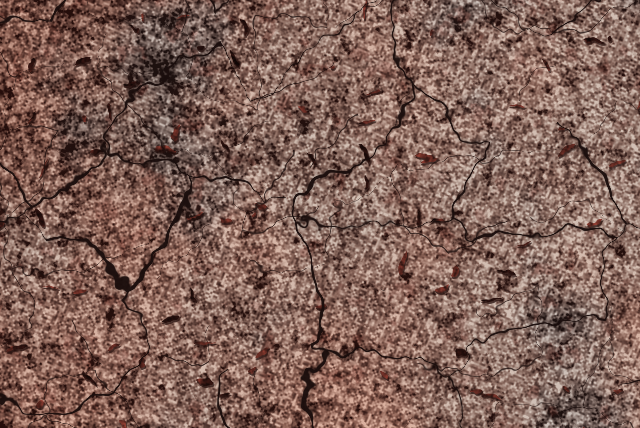
Reproduce this texture procedurally as a Shadertoy shader.

```glsl
// Weathered red-brown clay: gritty grain, a network of dark cracks, rusty slivers and soot stains.

const vec3 SOOT = vec3(0.14, 0.055, 0.045);
const vec3 CLAY = vec3(0.54, 0.40, 0.355);
const vec3 DUST = vec3(0.77, 0.66, 0.61);
const vec3 RUST = vec3(0.37, 0.16, 0.13);
const vec3 CRACK = vec3(0.10, 0.05, 0.045);

float hash(vec2 p) {
    return fract(sin(dot(p, vec2(127.1, 311.7))) * 43758.5453);
}

vec2 hash2(vec2 p) {
    return vec2(hash(p), hash(p + 47.3));
}

mat2 rotation(float angle) {
    float c = cos(angle), s = sin(angle);
    return mat2(c, s, -s, c);
}

float noise(vec2 p) {
    vec2 i = floor(p), f = fract(p);
    f = f * f * (3.0 - 2.0 * f);
    return mix(mix(hash(i), hash(i + vec2(1, 0)), f.x),
               mix(hash(i + vec2(0, 1)), hash(i + vec2(1, 1)), f.x), f.y);
}

float fbm(vec2 p) {
    float sum = 0.0, amp = 0.53;
    for (int i = 0; i < 4; i++) {
        sum += amp * noise(p);
        p = rotation(0.65) * p * 2.1 + 13.7;
        amp *= 0.5;
    }
    return sum;
}

vec2 warp(vec2 p, float freq, float amp) {
    return amp * (vec2(noise(p * freq), noise(p * freq + 31.4)) - 0.5);
}

// Signed distance to cracks along Voronoi borders; each border has its own width or none.
float crackDistance(vec2 p, float freq, float maxWidth, float gaps) {
    p += warp(p, 5.0, 0.11) + warp(p, 17.0, 0.04) + warp(p, 55.0, 0.016);
    float swell = 0.2 + 1.4 * noise(p * 13.0);
    p *= freq;
    vec2 base = floor(p), nearCell = base, toNear = vec2(0.0);
    float best = 1e3;
    for (int y = -1; y <= 1; y++)
    for (int x = -1; x <= 1; x++) {
        vec2 cell = base + vec2(x, y);
        vec2 r = cell + hash2(cell) - p;
        if (dot(r, r) < best) { best = dot(r, r); nearCell = cell; toNear = r; }
    }
    float dist = 1e3;
    for (int y = -2; y <= 2; y++)
    for (int x = -2; x <= 2; x++) {
        if (x == 0 && y == 0) continue;
        vec2 cell = nearCell + vec2(x, y);
        vec2 r = cell + hash2(cell) - p;
        float border = dot(0.5 * (toNear + r), normalize(r - toNear)) / freq;
        float presence = (hash(cell + nearCell + 5.1) - gaps) / (1.0 - gaps);
        if (presence > 0.0)
            dist = min(dist, border - maxWidth * (0.25 + 0.75 * presence) * swell);
    }
    return dist;
}

// Signed distance to scattered ragged slivers.
float sliverDistance(vec2 p, float freq, float density) {
    p += warp(p, 45.0, 0.012) + warp(p, 110.0, 0.006);
    vec2 base = floor(p * freq);
    float dist = 1e3;
    for (int y = -1; y <= 1; y++)
    for (int x = -1; x <= 1; x++) {
        vec2 cell = base + vec2(x, y);
        if (hash(cell + 9.2) > density) continue;
        float steep = step(0.65, hash(cell + 3.3));
        float angle = (hash(cell + 6.1) - 0.5) * 1.2 + steep * 1.4;
        vec2 q = rotation(angle) * (p - (cell + hash2(cell + 2.7)) / freq);
        float halfLength = mix(0.008, 0.028, hash(cell + 8.8));
        float halfWidth = mix(0.003, 0.0075, hash(cell + 1.9));
        float t = q.x / halfLength;
        dist = min(dist, max(abs(q.y) - halfWidth * (1.0 - t * t * t * t), abs(q.x) - halfLength));
    }
    return dist;
}

float cover(float dist, float soft) {
    return 1.0 - smoothstep(-soft, soft, dist);
}

void mainImage(out vec4 fragColor, in vec2 fragCoord) {
    vec2 p = fragCoord / iResolution.y;
    float soft = max(0.0014, 0.6 / iResolution.y);
    float upperLeft = smoothstep(0.9, 0.1, length((p - vec2(0.1, 0.95)) * vec2(0.9, 1.2)));
    float left = smoothstep(0.75, 0.0, p.x);
    float right = smoothstep(0.85, 1.4, p.x);

    // Grit and broad shading
    float fine = noise(rotation(0.4) * p * 205.0) - 0.5;
    float medium = noise(rotation(1.1) * p * 105.0) - 0.5;
    float lumps = fbm(p * 30.0) - 0.5;
    float broad = fbm(p * 3.5 + 4.0) - 0.5;
    float streaks = (noise(p * vec2(14.0, 75.0)) - 0.5) * smoothstep(0.35, 0.05, p.y);
    float tone = 0.71 + 0.84 * fine + 0.5 * medium + 0.4 * lumps + 0.14 * broad + 0.18 * streaks;
    tone -= 0.07 * left + 0.07 * upperLeft;

    // Pits, and soot gathered at the upper left and in grey patches
    tone -= 0.4 * smoothstep(0.62, 0.76, fbm(p * 42.0 + 7.0));
    tone -= 0.28 * smoothstep(0.62, 0.75, fbm(p * 20.0 + 21.0) + 0.07 * upperLeft);
    float patches = smoothstep(0.58, 0.8, fbm(p * 4.5 + 50.0) + 0.08 * right);
    tone -= patches * (0.04 + 0.25 * smoothstep(0.5, 0.7, noise(p * 70.0)));

    tone = clamp(tone, 0.0, 1.1);
    vec3 color = mix(mix(SOOT, CLAY, min(tone / 0.62, 1.0)), DUST, max(tone - 0.62, 0.0) / 0.38);

    // Warm and grey regions
    float warmth = fbm(p * 2.6 + 11.0) + 0.15 * left - 0.2 * right + 0.15 * smoothstep(0.6, 1.0, p.y);
    color *= mix(vec3(0.99, 1.03, 1.04), vec3(1.03, 0.95, 0.92), smoothstep(0.3, 0.8, warmth));
    color = mix(color, vec3(dot(color, vec3(0.33))), 0.4 * patches);
    color = mix(color, RUST * (1.0 + fine), 0.3 * smoothstep(0.62, 0.75, fbm(p * 24.0 + 80.0)));

    // Rusty slivers with a dark rim and shadow
    float density = 0.3 + 0.15 * upperLeft;
    float sliver = sliverDistance(p, 12.0, density);
    float shadow = sliverDistance(p + vec2(-0.002, 0.004), 12.0, density);
    color = mix(color, SOOT, 0.75 * cover(shadow, soft * 1.5));
    float blackened = smoothstep(0.45, 0.65, noise(p * 16.0 + 60.0));
    color = mix(color, mix(RUST, SOOT, blackened) * (1.0 + 0.7 * medium + 0.8 * fine), cover(sliver + 0.001, soft));

    // Main cracks and finer hairlines
    float mainCrack = crackDistance(p + 2.3, 3.3, 0.0036, 0.2);
    float hairline = crackDistance(p + 8.6, 6.5, 0.0016, 0.5);
    color *= 1.0 - 0.2 * cover(mainCrack - 0.002, 0.006);
    color = mix(color, CRACK, 0.75 * cover(hairline, soft));
    color = mix(color, CRACK, 0.95 * cover(mainCrack, soft));

    fragColor = vec4(clamp(color, 0.0, 1.0), 1.0);
}
```
